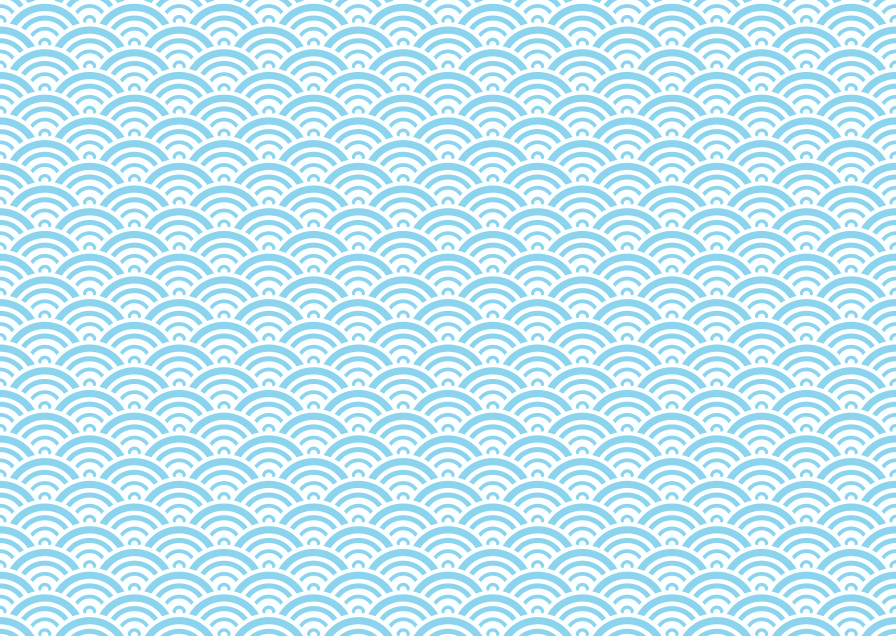
Give the GLSL for this pattern, as a Shadertoy shader.

```glsl
#define COLUMNS 10.0
#define ROWS 28.0
#define ROW_OFFSET 0.02
#define RING_COUNT 4
#define FIRST_RADIUS 0.115
#define RING_SPACING 0.238
#define INNER_WIDTH 0.075
#define WIDTH_GROWTH 0.0095
#define WHITE vec3(0.99, 1.0, 1.0)
#define BLUE vec3(0.55, 0.83, 0.93)

// Coverage of a shape from its signed distance, over one pixel
float coverage(float dist, float pixel) {
    return clamp(0.5 - dist / pixel, 0.0, 1.0);
}

// Concentric rings that widen towards the rim of a unit fan
float fanRings(float radius, float pixel) {
    float ink = 0.0;
    for (int i = 0; i < RING_COUNT; i++) {
        float n = float(i);
        float halfWidth = 0.5 * (INNER_WIDTH + WIDTH_GROWTH * n * n);
        float ringRadius = FIRST_RADIUS + RING_SPACING * n;
        ink += coverage(abs(radius - ringRadius) - halfWidth, pixel);
    }
    return min(ink, 1.0);
}

void mainImage(out vec4 fragColor, in vec2 fragCoord) {
    // One unit is the radius of a fan
    float pixel = 2.0 * COLUMNS / iResolution.x;
    float rowStep = iResolution.y * pixel / ROWS;
    vec2 p = fragCoord * pixel;
    p.y -= ROW_OFFSET;

    // Stack staggered rows from back to front; lower rows lie on top
    float baseRow = floor(p.y / rowStep);
    float ink = 0.0;
    for (int i = 2; i >= -1; i--) {
        float row = baseRow + float(i);
        float x = mod(p.x + mod(row, 2.0), 2.0) - 1.0;
        float radius = length(vec2(x, p.y - row * rowStep));
        ink = mix(ink, fanRings(radius, pixel), coverage(radius - 1.0, pixel));
    }

    fragColor = vec4(mix(WHITE, BLUE, ink), 1.0);
}
```
